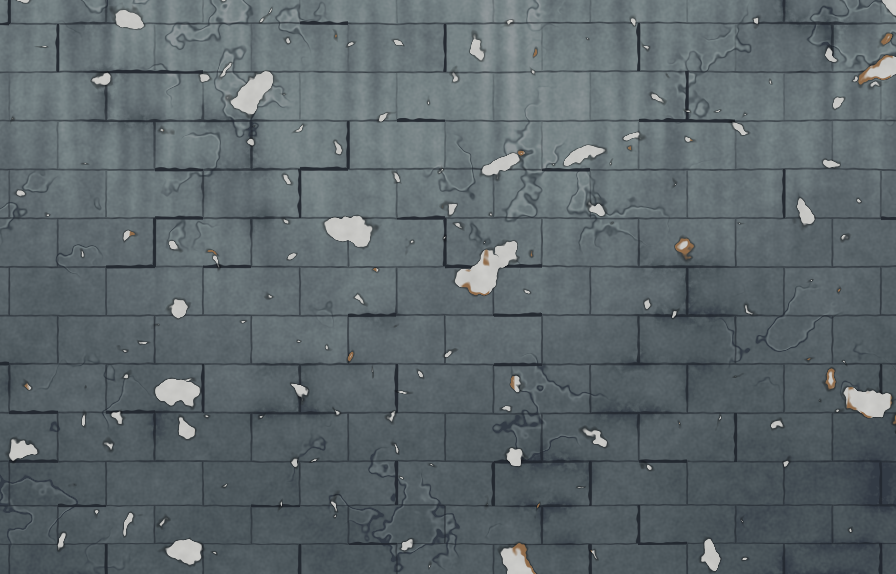
This texture is drawn by a Shadertoy shader. Its source:

```glsl
// Weathered block wall in running bond, under blue-grey paint that stains and peels.
// A tone ramp is shaded by gradient noise; joints come from cell distances and
// the bare chips from jittered, warped ellipses. Lengths are in canvas heights.

const float COURSE = 0.0848;         // height of a course
const float BLOCK = 0.1687;          // length of a block
const float TOP_JOINT = 0.0407;      // depth of the first joint below the top
const float BOND_SHIFT = 0.691;      // x of an upright joint in odd courses
const float JOINT_HALF = 0.0015;     // half width of a fine joint
const float HEAVY_EXTRA = 0.0017;    // added half width of an open joint
const float CHIP_WARP = 0.036;       // raggedness of the chips

const vec3 DEEP   = vec3(0.20, 0.23, 0.27);
const vec3 SHADE  = vec3(0.29, 0.33, 0.35);
const vec3 MIDDLE = vec3(0.37, 0.41, 0.43);
const vec3 LIGHT  = vec3(0.46, 0.51, 0.52);
const vec3 PALE   = vec3(0.56, 0.59, 0.60);
const vec3 BARE   = vec3(0.78, 0.78, 0.77);
const vec3 TAN    = vec3(0.56, 0.42, 0.29);
const vec3 GAP    = vec3(0.13, 0.15, 0.18);

vec2 hash2(vec2 p) {
    vec3 q = fract(vec3(p.xyx) * vec3(0.1031, 0.1030, 0.0973));
    q += dot(q, q.yzx + 33.33);
    return fract((q.xx + q.yz) * q.zy);
}

float corner(vec2 cell, vec2 offset) {
    return dot(hash2(cell) * 2.0 - 1.0, offset);
}

float gradientNoise(vec2 p) {
    vec2 i = floor(p), f = fract(p), e = vec2(1.0, 0.0);
    vec2 w = f * f * f * (f * (f * 6.0 - 15.0) + 10.0);
    float low = mix(corner(i, f), corner(i + e, f - e), w.x);
    float high = mix(corner(i + e.yx, f - e.yx), corner(i + 1.0, f - 1.0), w.x);
    return 1.4 * mix(low, high, w.y);
}

float fbm(vec2 p) {
    float sum = 0.0, amp = 0.6;
    for (int i = 0; i < 4; i++) {
        sum += amp * gradientNoise(p);
        p = mat2(1.6, 1.2, -1.2, 1.6) * p + 7.3;
        amp *= 0.5;
    }
    return sum;
}

// Five-step paint ramp, tone in 0..4
vec3 paint(float tone) {
    vec3 c = mix(DEEP, SHADE, clamp(tone, 0.0, 1.0));
    c = mix(c, MIDDLE, clamp(tone - 1.0, 0.0, 1.0));
    c = mix(c, LIGHT, clamp(tone - 2.0, 0.0, 1.0));
    return mix(c, PALE, clamp(tone - 3.0, 0.0, 1.0));
}

// Nearest scattered chip: x = signed distance, y = seed
vec2 chips(vec2 p, float cell, float chance, vec2 radii) {
    vec2 best = vec2(1.0, 0.0);
    for (int j = -1; j <= 1; j++)
    for (int i = -1; i <= 1; i++) {
        vec2 id = floor(p / cell) + vec2(i, j);
        vec2 place = hash2(id + 5.1), trait = hash2(id + 47.3);
        if (trait.x > chance) continue;
        vec2 q = p - (id + 0.1 + 0.8 * place) * cell;
        float a = 6.283 * fract(place.x * 17.0 + trait.y);
        q = mat2(cos(a), sin(a), -sin(a), cos(a)) * q;
        float d = length(q * vec2(0.75, 1.4)) - mix(radii.x, radii.y, trait.y * trait.y);
        if (d < best.x) best = vec2(d, trait.y);
    }
    return best;
}

float cover(float d, float px) { return 1.0 - smoothstep(-px, px, d); }

void mainImage(out vec4 fragColor, in vec2 fragCoord) {
    vec2 p = fragCoord / iResolution.y;
    float px = 0.75 / iResolution.y, aspect = iResolution.x / iResolution.y;

    // Running bond; the lowest courses are slightly shorter
    float rough = gradientNoise(p * 60.0);
    float depth = 1.0 - p.y + 0.0012 * rough + 0.002 * gradientNoise(p * 5.0);
    depth += 1.2 * pow(max(depth - 0.8, 0.0), 2.0);
    float v = (depth - TOP_JOINT) / COURSE, row = floor(v);
    float along = (p.x + 0.0012 * rough - BOND_SHIFT) / BLOCK;
    float u = along + 0.5 * mod(row + 1.0, 2.0);
    float bedDist = abs(v - floor(v + 0.5)) * COURSE;
    float uprightDist = abs(u - floor(u + 0.5)) * BLOCK;

    // Paint tone: fade to the foot, clouds, streaks and grain
    float cloud = fbm(p * 4.0 + 3.0), fine = fbm(p * 42.0);
    float tone = 1.3 + 1.65 * smoothstep(0.05, 0.9, p.y);
    tone -= 0.6 * smoothstep(0.3, 0.9, abs(p.x / aspect - 0.42) * 1.6);
    tone += 0.75 * cloud + 0.55 * fine + 0.3 * gradientNoise(p * 170.0);
    tone += 0.35 * (hash2(vec2(floor(u), row)).x - 0.5);
    float streak = gradientNoise(vec2(p.x * 42.0, p.y * 3.5));
    tone += 1.1 * streak * smoothstep(0.3, 0.9, p.y);

    // Damp stains gather along the joints
    float damp = smoothstep(0.08, 0.38, fbm(p * 3.2 + 21.0));
    float nearJoint = exp(-min(bedDist, uprightDist) / 0.022);
    tone -= 1.7 * damp * nearJoint * smoothstep(-0.25, 0.2, fine + 0.1);

    // Lifted paint: curled contours with a lit lip and a dark underside
    float lift = fbm(p * 9.0 + 40.0) - 0.1;
    float loose = smoothstep(0.08, 0.3, gradientNoise(p * 3.7 + 11.0));
    tone += loose * (0.8 * exp(-pow((lift - 0.04) / 0.025, 2.0)) - 1.7 * exp(-pow(lift / 0.02, 2.0)));
    vec3 color = paint(tone);

    // Joints: fine lines, some opened wide and dark
    vec2 bedSeed = hash2(vec2(floor(along * 2.0), floor(v + 0.5)) + 71.0);
    vec2 uprightSeed = hash2(vec2(floor(u + 0.5), row) + 133.0);
    float bedOpen = max(step(0.87, bedSeed.x), 0.7 * damp);
    float uprightOpen = max(step(0.83, uprightSeed.x), 0.7 * damp);
    float bed = cover(bedDist - JOINT_HALF - HEAVY_EXTRA * bedOpen * (0.7 + rough), px);
    float upright = cover(uprightDist - JOINT_HALF - HEAVY_EXTRA * uprightOpen * (0.7 + rough), px);
    bed *= mix(0.55 + 0.4 * fine, 0.95, bedOpen);
    upright *= mix(mix(0.6, 0.2, smoothstep(0.45, 0.9, p.y)) + 0.3 * fine, 0.95, uprightOpen);
    color = mix(color, GAP, clamp(max(bed, upright), 0.0, 1.0));

    // Bare chips, with shadowed rims and a few tan torn edges
    vec2 warped = p + CHIP_WARP * vec2(fbm(p * 15.0), fbm(p * 15.0 + 60.0));
    vec2 chip = chips(warped, 0.135, 0.56, vec2(0.006, 0.037));
    vec2 speck = chips(warped + 9.0, 0.06, 0.3, vec2(0.001, 0.007));
    if (speck.x < chip.x) chip = speck;
    float edge = chip.x + 0.004 * rough;
    color *= 1.0 - 0.4 * cover(edge - 0.003, 0.003);
    vec3 bare = BARE * (1.0 + 0.06 * fine);
    float torn = step(0.72, fract(chip.y * 23.0)) * smoothstep(0.0, 0.15, streak + cloud);
    bare = mix(bare, TAN, torn * smoothstep(-0.009, -0.004, edge));
    color = mix(color, bare, cover(edge, px));

    fragColor = vec4(clamp(color, 0.0, 1.0), 1.0);
}
```
